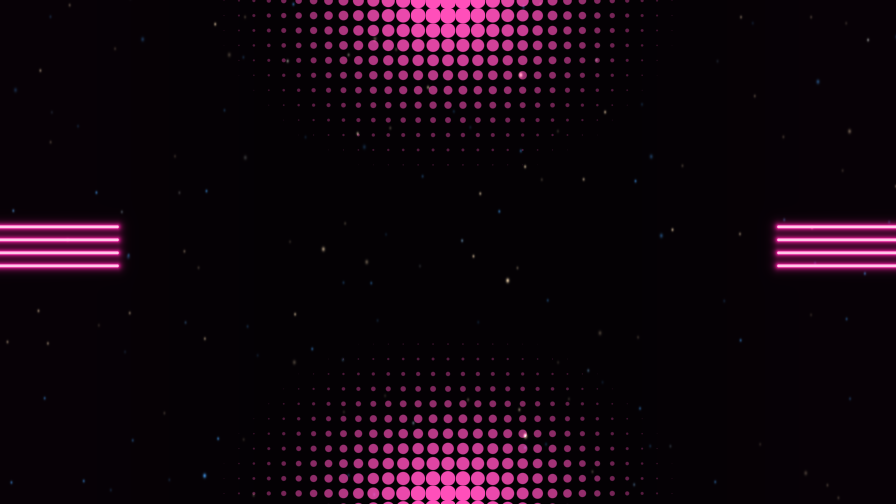
A WebGL 2 fragment shader for this background:

```glsl
#version 300 es
precision highp float;
// Neon night backdrop: two halftone half-ellipses at the top and bottom edges,
// four glowing tubes at each side, and hashed stars on a near-black field.
// Lengths are in canvas heights; x is measured from the canvas centre.

uniform vec2 u_resolution;
out vec4 outColor;

const vec3 NIGHT = vec3(0.014, 0.004, 0.016);
const vec3 EDGE_TINT = vec3(0.014, 0.001, 0.008);
const vec3 DOT_PINK = vec3(1.0, 0.31, 0.73);
const vec3 TUBE_GLOW = vec3(0.92, 0.10, 0.60);
const vec3 TUBE_CORE = vec3(1.0, 0.79, 0.91);
const vec3 STAR_BLUE = vec3(0.25, 0.62, 0.95);
const vec3 STAR_WARM = vec3(0.95, 0.85, 0.68);

const float DOT_PITCH = 0.02963;
const float DOT_ROW_TOP = 0.9988;
const float DOT_MAX_RADIUS = 0.0176;
const vec2 HALFTONE_SIZE = vec2(0.465, 0.355);
const float HALFTONE_TOP = 1.0;
const float HALFTONE_BOTTOM = -0.01;

const int TUBE_COUNT = 4;
const float TUBE_LENGTH = 0.233;
const float TUBE_FIRST_Y = 0.4725;
const float TUBE_PITCH = 0.0258;
const float TUBE_HALF_WIDTH = 0.0027;
const float TUBE_FALLOFF = 0.005;

vec3 hash32(vec2 p) {
    vec3 q = fract(p.xyx * vec3(0.1031, 0.1030, 0.0973));
    q += dot(q, q.yxz + 33.33);
    return fract((q.xxy + q.yzz) * q.zyx);
}

// Coverage of a shape from its signed distance, one pixel of smoothing
float coverage(float d) {
    float pixel = 1.0 / u_resolution.y;
    return smoothstep(0.75 * pixel, -0.75 * pixel, d);
}

// Dots shrink and dim with elliptic distance from the nearer edge centre
vec3 halftone(vec2 p, vec3 color) {
    vec2 origin = vec2(0.0, DOT_ROW_TOP);
    vec2 dotCentre = origin + DOT_PITCH * round((p - origin) / DOT_PITCH);
    float sourceY = dotCentre.y > 0.5 ? HALFTONE_TOP : HALFTONE_BOTTOM;
    float reach = length((dotCentre - vec2(0.0, sourceY)) / HALFTONE_SIZE);
    float radius = DOT_MAX_RADIUS * (1.0 - reach);
    float strength = clamp(1.12 - 0.95 * reach, 0.0, 1.0);
    float mask = coverage(distance(p, dotCentre) - radius) * step(reach, 1.0);
    return mix(color, DOT_PINK, mask * strength);
}

// One star at most per cell, kept away from the cell border
vec3 starLayer(vec2 p, float cellSize, float density, float radius, float seed) {
    vec2 cell = floor(p / cellSize);
    vec3 place = hash32(cell + seed);
    vec3 look = hash32(cell + seed + 71.7);
    vec2 offset = p - (cell + 0.1 + 0.8 * place.xy) * cellSize;
    float d = length(offset * vec2(1.0, 0.75)) / radius;
    float brightness = step(place.z, density) * mix(0.2, 1.0, look.x * look.x);
    vec3 tint = mix(STAR_BLUE, STAR_WARM, smoothstep(0.35, 0.6, look.y));
    return tint * brightness * exp(-d * d);
}

// Glowing tubes running inward from both side edges
vec3 tubes(vec2 p, float halfWidth, vec3 color) {
    float pastEnd = max(halfWidth - abs(p.x) - TUBE_LENGTH, 0.0);
    float glow = 0.0;
    float core = 0.0;
    for (int i = 0; i < TUBE_COUNT; i++) {
        float dy = p.y - TUBE_FIRST_Y - float(i) * TUBE_PITCH;
        float d = length(vec2(pastEnd, dy)) - TUBE_HALF_WIDTH;
        glow += exp(-max(d, 0.0) / TUBE_FALLOFF);
        core = max(core, coverage(d));
    }
    return mix(color + TUBE_GLOW * min(glow, 1.0), TUBE_CORE, core);
}

void main() {
    vec2 p = gl_FragCoord.xy / u_resolution.y;
    float halfWidth = 0.5 * u_resolution.x / u_resolution.y;
    p.x -= halfWidth;

    // Night field, slightly redder toward the sides
    vec3 color = NIGHT + EDGE_TINT * smoothstep(0.2, 1.0, abs(p.x) / halfWidth);

    color = halftone(p, color);

    // Many faint stars, then a few bright ones
    color += 0.5 * starLayer(p, 0.085, 0.55, 0.0026, 13.0);
    color += starLayer(p, 0.19, 0.5, 0.0034, 47.0);

    color = tubes(p, halfWidth, color);
    outColor = vec4(min(color, 1.0), 1.0);
}
```
